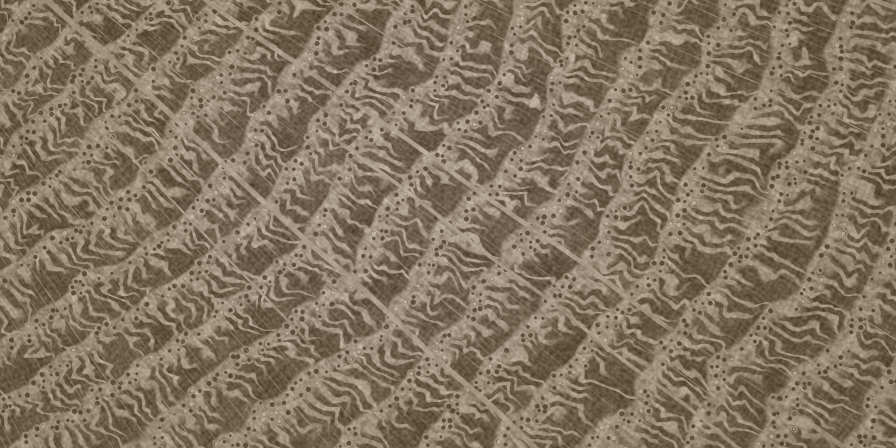
Write a WebGL 1 fragment shader that draws this texture.

```glsl
precision highp float;
uniform vec2 u_resolution;

// Lengths are in canvas heights.
const vec2 PITH = vec2(-1.06, 2.07);
const float RING_RATE = 24.8;
const float BAND_END = 0.25;
const float FLAME_GAP = 0.027;
const float FLAME_TILT = 0.16;
const float FLAME_WAVE = 1.3;
const float PORE_CELL = 0.0175;
const float PORE_RADIUS = 0.0052;
const float BOLD_RAY_STEP = 0.04;
const float BOLD_RAY_WIDTH = 0.0062;
const float FINE_RAY_STEP = 0.010;
const float FINE_RAY_WIDTH = 0.0016;
const float WOOD_TONE = 0.22;
const float PALE_TONE = 0.76;
const float GRAIN = 0.36;
const vec3 DARK_BROWN = vec3(0.31, 0.25, 0.18);
const vec3 PALE_BEIGE = vec3(0.75, 0.70, 0.64);
const vec3 WARM_EDGE = vec3(1.0, 0.985, 0.92);

float hash(vec2 c) {
  return fract(sin(dot(c, vec2(127.1, 311.7))) * 43758.5);
}

float slope(vec2 corner, vec2 offset) {
  float turn = 6.2832 * hash(corner);
  return dot(vec2(cos(turn), sin(turn)), offset);
}

float gradientNoise(vec2 p) {
  vec2 i = floor(p), f = fract(p);
  vec2 w = f * f * f * (f * (f * 6.0 - 15.0) + 10.0);
  vec2 e = vec2(1.0, 0.0);
  float low = mix(slope(i, f), slope(i + e.xy, f - e.xy), w.x);
  float high = mix(slope(i + e.yx, f - e.yx), slope(i + e.xx, f - e.xx), w.x);
  return mix(low, high, w.y);
}

// Whole part: ring number. Fraction: place within the ring.
float ringPosition(vec2 p) {
  float wobble = 0.5 * gradientNoise(p * 3.0) + 0.22 * gradientNoise(p * 13.0);
  return RING_RATE * sqrt(length(p - PITH)) + wobble;
}

// Wavy pale tongues that leave the pore band and taper outwards.
float flames(float arc, float r, float ring, float f, float pixel) {
  float across = (arc - FLAME_TILT * r) / FLAME_GAP;
  float u = across + FLAME_WAVE * gradientNoise(vec2(across * 0.45 + ring * 17.3, f * 2.6));
  u += 0.5 * gradientNoise(vec2(across * 0.8, f * 6.0 + ring * 9.7));
  vec2 cell = vec2(floor(u), ring);
  float reach = mix(0.55, 1.4, hash(cell));
  float tip = 1.0 - smoothstep(reach - 0.25, reach, f);
  float halfWidth = mix(0.28, 0.15, f) * mix(0.75, 1.25, hash(cell + 31.7)) * mix(0.5, 1.0, tip);
  float soft = 0.06 + 0.5 * pixel / FLAME_GAP;
  return tip * (1.0 - smoothstep(halfWidth - soft, halfWidth + soft, abs(fract(u) - 0.5)));
}

// x: dark hole, y: pale rim, z: glint inside the hole.
vec3 pores(vec2 p, float pixel) {
  vec3 found = vec3(0.0);
  vec2 home = floor(p / PORE_CELL);
  for (int j = -1; j <= 1; j++) {
    for (int i = -1; i <= 1; i++) {
      vec2 cell = home + vec2(float(i), float(j));
      vec2 jitter = vec2(hash(cell), hash(cell + 57.3));
      vec2 centre = (cell + 0.2 + 0.6 * jitter) * PORE_CELL;
      float f = fract(ringPosition(centre));
      float present = step(f, BAND_END) * step(0.3, hash(cell + 13.9));
      float radius = PORE_RADIUS * mix(0.55, 1.1, hash(cell + 91.1));
      float d = length(p - centre) - radius;
      float hole = 1.0 - smoothstep(-0.7 * pixel, 0.7 * pixel, d);
      float rim = 1.0 - smoothstep(0.0, 0.0045, abs(d - 0.003));
      float glint = hole * step(0.86, hash(cell + 43.7));
      found = max(found, present * vec3(hole, rim, glint));
    }
  }
  return found;
}

// Straight strands fanning out from the pith.
float rays(float angle, float r, float angleStep, float maxWidth, float pixel) {
  float x = angle / angleStep + 0.12 * gradientNoise(vec2(r * 3.0, angle * 9.0));
  float cell = floor(x);
  float size = hash(vec2(cell, 3.0));
  float centre = mix(0.25, 0.75, hash(vec2(cell, 9.0)));
  float width = maxWidth * mix(0.2, 1.0, size * size);
  float d = abs(fract(x) - centre) * angleStep * r;
  float fade = smoothstep(-0.2, 0.15, gradientNoise(vec2(cell * 5.3, r * 1.7)) + 0.5 * size - 0.25);
  return fade * (1.0 - smoothstep(width - 0.7 * pixel, width + 0.7 * pixel, d));
}

void main() {
  float pixel = 1.0 / u_resolution.y;
  vec2 p = gl_FragCoord.xy * pixel;
  vec2 fromPith = p - PITH;
  float r = length(fromPith), angle = atan(fromPith.y, fromPith.x);
  float q = ringPosition(p), ring = floor(q), f = fract(q);
  float arc = angle * pow(ring / RING_RATE, 2.0);

  // Dark late wood with fine grain along and across the rays
  float grain = 0.6 * gradientNoise(p * 125.0) + 0.5 * gradientNoise(vec2(angle * 420.0, r * 28.0))
    + 0.4 * gradientNoise(vec2(angle * 60.0, r * 110.0));
  float tone = WOOD_TONE + 0.16 * gradientNoise(p * 9.0);

  // Pale tissue: flames, early wood band and rays
  float jag = f + 0.25 * gradientNoise(vec2(angle * 130.0, r * 20.0));
  float band = max(1.0 - smoothstep(BAND_END - 0.08, BAND_END + 0.1, jag), smoothstep(0.92, 1.0, f));
  band *= 0.82 + 0.5 * gradientNoise(p * 60.0);
  float strands = max(rays(angle, r, BOLD_RAY_STEP, BOLD_RAY_WIDTH, pixel),
    0.6 * rays(angle, r, FINE_RAY_STEP, FINE_RAY_WIDTH, pixel));
  float pale = max(flames(arc, r, ring, f, pixel), band);
  vec3 pore = pores(p, pixel);
  pale = max(max(pale, 0.9 * pore.y), strands);
  tone = mix(tone, PALE_TONE + 0.2 * gradientNoise(p * 28.0), clamp(pale, 0.0, 1.0));
  tone += GRAIN * grain * (1.0 - 0.5 * strands);
  tone = mix(tone, mix(0.02, 1.0, pore.z), 0.85 * pore.x * (1.0 - strands));

  // Soft light, brighter and cooler in the middle
  float edge = length((p - vec2(0.45 * u_resolution.x * pixel, 0.58)) * vec2(0.8, 1.0));
  vec3 color = mix(DARK_BROWN, PALE_BEIGE, clamp(tone, -0.1, 1.08));
  color *= (1.06 - 0.12 * edge) * mix(vec3(1.0), WARM_EDGE, min(edge, 1.0));
  gl_FragColor = vec4(color, 1.0);
}
```
